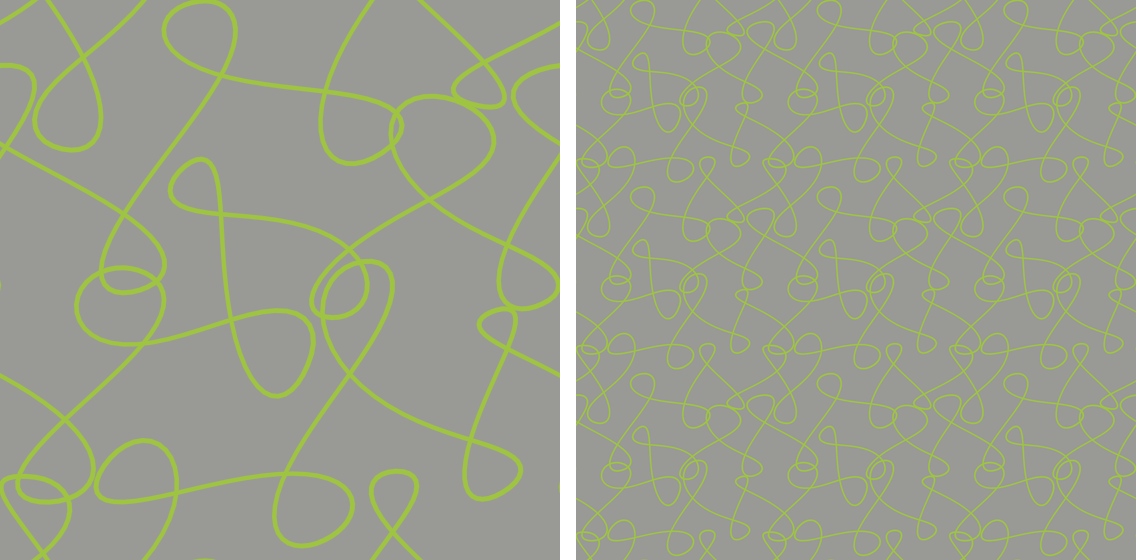
Left: one tile. Right: repeated 3 by 3.
This pattern is drawn by a WebGL 2 fragment shader. Its source:

```glsl
#version 300 es
precision highp float;
// One endless looping ribbon on a flat ground. The ribbon winds diagonally
// around the tile and closes on itself; each knot throws a rounded loop to
// alternating sides, with varied size, tilt and bow.

uniform vec2 u_resolution;
out vec4 outColor;

const float PI = 3.14159265;
const float TAU = 2.0 * PI;
const int KNOTS = 20;                    // even, so that the sides alternate
const int STEPS = 32;                    // line pieces between two knots
const vec2 WINDING = vec2(3.0, 1.0);     // whole turns around the tile
const float REACH = 0.42;                // bound on one span of the ribbon
const vec3 GROUND = vec3(0.60, 0.60, 0.59);
const vec3 GREEN = vec3(0.62, 0.77, 0.26);

struct Knot {
    vec2 center;   // point on the ribbon's axis
    vec2 side;     // reach of the loop across the axis
    vec2 along;    // half height of the loop along the axis
    vec2 bow;      // bulge of the span that follows
};

// Evenly spread values in a range, stepping by an irrational part per knot.
float spread(float id, float stride, float low, float high) {
    return mix(low, high, fract(id * stride + 0.31));
}

// Straight diagonal axis, bent by periodic layered sines.
vec2 axisPoint(float index) {
    vec2 p = WINDING * index / float(KNOTS);
    return p + 0.060 * sin(TAU * (p.yx + vec2(0.10, 0.62)))
             + 0.014 * sin(TAU * (2.0 * p.yx + vec2(0.45, 0.20)));
}

Knot makeKnot(int index) {
    float id = float(index % KNOTS);
    float size = spread(id, 0.6180, 0.0, 1.0);
    float aspect = spread(id, 0.4142, 0.88, 1.12);
    float tilt = spread(id, 0.7321, -0.65, 0.65);
    vec2 course = axisPoint(float(index) + 0.5) - axisPoint(float(index) - 0.5);
    float heading = atan(course.y, course.x) + tilt;
    vec2 forward = vec2(cos(heading), sin(heading));
    vec2 across = vec2(-forward.y, forward.x);
    return Knot(axisPoint(float(index)),
                across * mix(0.150, 0.265, size) * aspect,
                forward * mix(0.060, 0.098, size) / aspect,
                forward * spread(id, 0.2361, -0.055, 0.055));
}

// Figure-eight sweep from the loop tip of one knot to that of the next.
vec2 ribbonPoint(Knot a, Knot b, float flip, float s) {
    float blend = s * s * (3.0 - 2.0 * s);
    float bulge = sin(PI * s);
    return mix(a.center, b.center, blend)
         + mix(a.side, b.side, blend) * flip * cos(PI * s)
         - mix(a.along, b.along, blend) * sin(TAU * s)
         + a.bow * bulge * bulge;
}

float segmentDistance(vec2 p, vec2 a, vec2 b) {
    vec2 ab = b - a;
    float h = clamp(dot(p - a, ab) / max(dot(ab, ab), 1e-9), 0.0, 1.0);
    return length(p - a - ab * h);
}

// Signed distance to one span; the stroke swells a little at the loop tips.
float spanDistance(vec2 p, Knot a, Knot b, float flip) {
    float nearest = 1.0;
    vec2 previous = ribbonPoint(a, b, flip, 0.0);
    for (int i = 1; i <= STEPS; i++) {
        float s = float(i) / float(STEPS);
        vec2 next = ribbonPoint(a, b, flip, s);
        float halfWidth = 0.0042 + 0.0003 * cos(TAU * s);
        nearest = min(nearest, segmentDistance(p, previous, next) - halfWidth);
        previous = next;
    }
    return nearest;
}

// Visit every span in its nearest wrapped copy, skipping distant ones.
float ribbonDistance(vec2 p) {
    float nearest = 1.0;
    Knot a = makeKnot(0);
    for (int k = 0; k < KNOTS; k++) {
        Knot b = makeKnot(k + 1);
        vec2 middle = 0.5 * (a.center + b.center);
        vec2 offset = p - middle;
        offset -= round(offset);
        if (dot(offset, offset) < REACH * REACH) {
            float flip = k % 2 == 0 ? 1.0 : -1.0;
            nearest = min(nearest, spanDistance(middle + offset, a, b, flip));
        }
        a = b;
    }
    return nearest;
}

void main() {
    vec2 uv = gl_FragCoord.xy / u_resolution;
    float softness = max(0.0014, 0.75 / min(u_resolution.x, u_resolution.y));
    float ink = 1.0 - smoothstep(-softness, softness, ribbonDistance(uv));
    outColor = vec4(mix(GROUND, GREEN, ink), 1.0);
}
```
